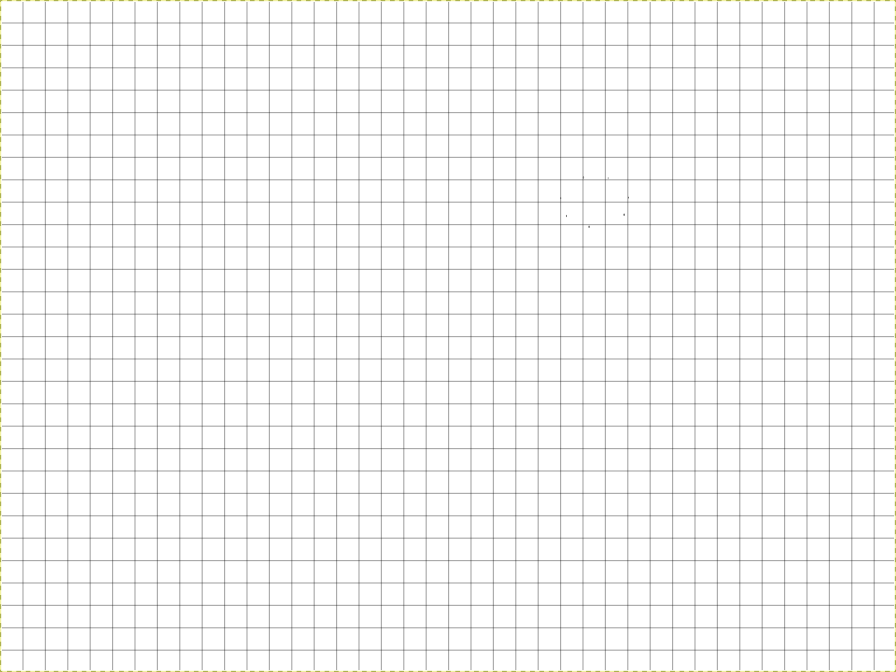
Write a WebGL 2 fragment shader that draws this pattern.

```glsl
#version 300 es
precision highp float;
// Thin grey square grid on white, with a dashed yellow border and a few dark specks.

#define ROWS 30.0            // square cells per canvas height (40 across at 4:3)
#define LINE_WIDTH 0.00174   // in canvas heights
#define LINE_OPACITY 0.33
#define DASH_PERIOD 0.0139
#define SPECK_COUNT 7
#define SPECK_CENTER vec2(0.885, 0.700)
#define SPECK_SPREAD vec2(0.051, 0.038)
#define SPECK_RADIUS 0.0012

uniform vec2 u_resolution;
out vec4 fragColor;

const float TAU = 6.283185;
const vec3 PAPER = vec3(1.0);
const vec3 SPECK_COLOR = vec3(0.22);
const vec3 DASH_DARK = vec3(0.68, 0.70, 0.30);
const vec3 DASH_LIGHT = vec3(0.95, 0.95, 0.63);

float hash(float n) {
    return fract(sin(n * 127.1) * 43758.5453);
}

// Share of a pixel covered by a line whose center is d away
float lineCoverage(float d, float pixel) {
    float near = max(d - 0.5 * pixel, -0.5 * LINE_WIDTH);
    float far = min(d + 0.5 * pixel, 0.5 * LINE_WIDTH);
    return clamp((far - near) / pixel, 0.0, 1.0);
}

// Signed distance to the nearest of the evenly spaced grid lines
float gridDistance(float x) {
    float cells = (x - 0.5 * LINE_WIDTH) * ROWS;
    return (fract(cells + 0.5) - 0.5) / ROWS;
}

// Small flecks scattered around an oval
float specks(vec2 p, float pixel) {
    float ink = 0.0;
    for (int i = 0; i < SPECK_COUNT; i++) {
        float id = float(i) + 1.0;
        float angle = TAU * (float(i) + 0.7 * hash(id)) / float(SPECK_COUNT);
        vec2 center = SPECK_CENTER + SPECK_SPREAD * vec2(cos(angle), sin(angle));
        float radius = SPECK_RADIUS * mix(0.5, 1.0, hash(id + 20.0));
        float d = length((p - center) * vec2(1.0, 0.6)) - radius;
        float strength = mix(0.35, 0.9, hash(id + 40.0));
        ink = max(ink, strength * (1.0 - smoothstep(-0.5 * pixel, 0.5 * pixel, d)));
    }
    return ink;
}

void main() {
    float pixel = 1.0 / u_resolution.y;
    vec2 p = gl_FragCoord.xy * pixel;
    vec2 size = u_resolution * pixel;

    // Border band and its dashes, running along the nearest side
    vec2 edge = min(p, size - p);
    float border = clamp((LINE_WIDTH - min(edge.x, edge.y)) / pixel + 0.5, 0.0, 1.0);
    float along = edge.x < edge.y ? p.y : p.x;
    float dashDistance = (abs(fract(along / DASH_PERIOD) - 0.5) - 0.25) * DASH_PERIOD;
    float dash = smoothstep(-0.5 * pixel, 0.5 * pixel, dashDistance);
    vec3 borderColor = mix(DASH_LIGHT, DASH_DARK, dash);

    // Grid, counted from the upper left corner
    float column = lineCoverage(gridDistance(p.x), pixel);
    float row = lineCoverage(gridDistance(size.y - p.y), pixel);
    float light = (1.0 - LINE_OPACITY * column) * (1.0 - LINE_OPACITY * row);
    light = mix(light, 1.0, smoothstep(0.0, 0.2, border));

    vec3 color = PAPER * light;
    color = mix(color, SPECK_COLOR, specks(p, pixel));
    color = mix(color, borderColor, border);
    fragColor = vec4(color, 1.0);
}
```
